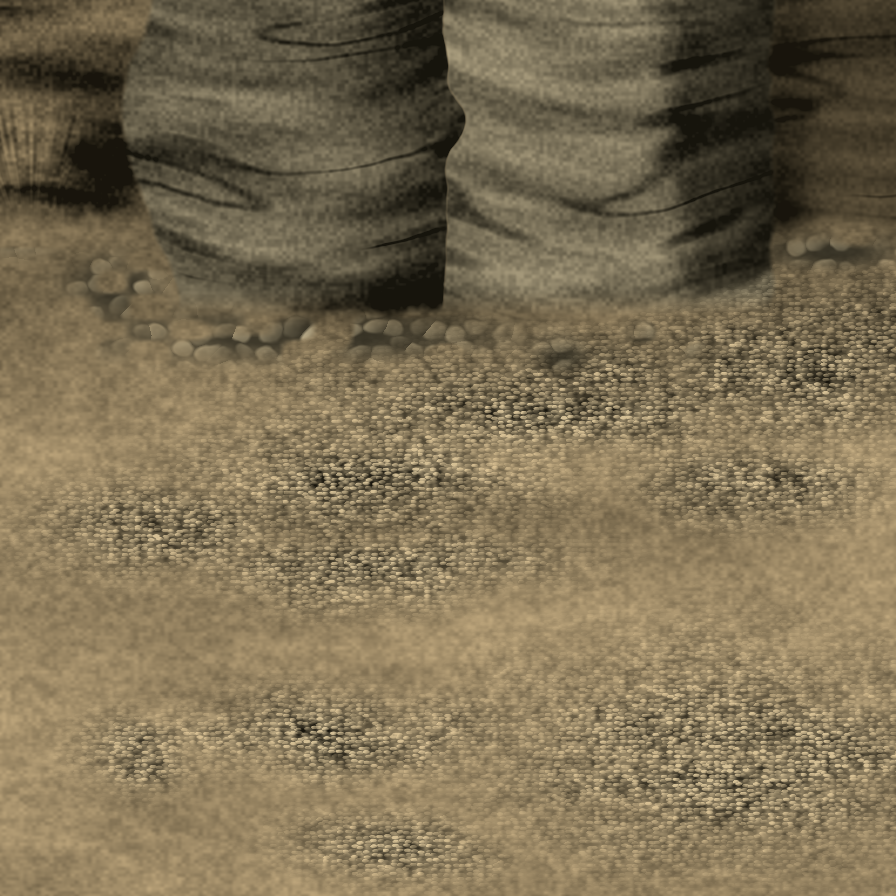
Write a Shadertoy shader that draws this texture.

```glsl
const vec3 SHADE = vec3(0.09, 0.08, 0.05);
const vec3 SUNLIT = vec3(0.76, 0.69, 0.56);
const vec3 WARM_SAND = vec3(1.03, 0.99, 0.91);
const vec3 COOL_ROCK = vec3(0.96, 0.98, 0.97);
const float SAG = 0.035;
const float GRAIN_SCALE = 190.0;
const float RUBBLE_SCALE = 42.0;
const float SAND_TONE = 0.74;

// Gravel beds: centre xy, radii zw
const int BEDS = 10;
const vec4 GRAVEL[BEDS] = vec4[BEDS](
    vec4(0.42, 0.47, 0.17, 0.07), vec4(0.43, 0.37, 0.17, 0.04),
    vec4(0.18, 0.41, 0.12, 0.04), vec4(0.38, 0.18, 0.17, 0.04),
    vec4(0.82, 0.16, 0.22, 0.10), vec4(0.91, 0.59, 0.17, 0.08),
    vec4(0.44, 0.05, 0.09, 0.04), vec4(0.16, 0.16, 0.06, 0.04),
    vec4(0.84, 0.46, 0.12, 0.04), vec4(0.60, 0.55, 0.25, 0.06));

float hash(vec2 p) {
    vec3 q = fract(vec3(p.xyx) * 0.1031);
    q += dot(q, q.yzx + 33.33);
    return fract((q.x + q.y) * q.z);
}

float noise(vec2 p) {
    vec2 i = floor(p), f = fract(p);
    f = f * f * (3.0 - 2.0 * f);
    return mix(mix(hash(i), hash(i + vec2(1, 0)), f.x),
               mix(hash(i + vec2(0, 1)), hash(i + vec2(1, 1)), f.x), f.y);
}

float fbm(vec2 p) {
    float sum = 0.0, amp = 0.5;
    for (int i = 0; i < 5; i++) {
        sum += amp * noise(p);
        p = mat2(1.6, 0.5, -0.5, 1.6) * p + 17.3;
        amp *= 0.5;
    }
    return sum / 0.97;
}

float blob(vec2 p, vec2 centre, vec2 radius) {
    vec2 d = (p - centre) / radius;
    return exp(-dot(d, d));
}

// Rounded stones lit from the upper left; x = tone, y = coverage
vec2 stones(vec2 p) {
    vec2 cell = floor(p), best = vec2(0);
    float nearest = 9.0, id = 0.0;
    for (int y = -1; y <= 1; y++)
    for (int x = -1; x <= 1; x++) {
        vec2 c = cell + vec2(x, y);
        vec2 d = c + 0.2 + 0.6 * vec2(hash(c), hash(c + 71.7)) - p;
        float dist = length(d * vec2(0.85, 1.2));
        if (dist < nearest) { nearest = dist; best = d; id = hash(c + 9.1); }
    }
    float tone = 0.25 + 0.5 * id + 0.6 * dot(best, vec2(0.5, -0.85));
    return vec2(tone, 1.0 - smoothstep(0.34, 0.55, nearest));
}

// Eroded layers that sag around a column; u runs -1 to 1 across it
float strata(vec2 p, float u, float seed) {
    float h = p.y + SAG * (1.0 - u * u) + 0.035 * (fbm(p * vec2(6, 9) + seed) - 0.5);
    float layers = fbm(vec2(p.x * 7.0 + seed, h * 48.0)) - 0.5;
    float edge = noise(vec2(p.x * 5.0 + seed, h * 42.0)) - 0.5;
    float crease = 1.0 - smoothstep(0.0, 0.13, abs(edge));
    float breaks = smoothstep(0.4, 0.65, noise(p * vec2(9, 22) + seed));
    float grit = noise(p * 230.0) - 0.5;
    return 0.65 * layers - 0.32 * crease * breaks + 0.22 * grit;
}

float groundTone(vec2 p, out float gravel) {
    gravel = 0.0;
    vec2 w = p + 0.05 * (vec2(fbm(p * 9.0), fbm(p * 9.0 + 40.0)) - 0.5);
    for (int i = 0; i < BEDS; i++)
        gravel = max(gravel, blob(w, GRAVEL[i].xy, GRAVEL[i].zw));
    gravel *= 0.45 + 0.9 * fbm(p * vec2(14, 32));
    float tone = SAND_TONE + 0.28 * (fbm(p * vec2(5, 12)) - 0.5);
    tone += 0.16 * (fbm(p * vec2(25, 75) + 5.0) - 0.5);
    tone += 0.08 * blob(p, vec2(0.52, 0.28), vec2(0.19, 0.05));
    tone -= 0.20 * smoothstep(0.48, 0.70, p.y);
    float grit = noise(p * vec2(210, 260)) + noise(p * 120.0 + 8.0) - 1.0;
    vec2 grain = stones(p * GRAIN_SCALE * vec2(0.7, 1.0));
    tone += grit * (0.13 + 0.35 * gravel);
    return tone + gravel * (mix(-0.32, grain.x - 0.42, grain.y) - 0.04);
}

void mainImage(out vec4 fragColor, in vec2 fragCoord) {
    vec2 p = fragCoord / iResolution.xy;
    float rough = fbm(p * 28.0) - 0.5;
    float gravel;
    float tone = groundTone(p, gravel);

    // Recessed rock, shadow and dry grass behind the left column
    float back = smoothstep(0.745, 0.775, p.y + 0.05 * rough) * (1.0 - smoothstep(0.14, 0.19, p.x));
    float leftRock = 0.43 + strata(p, 0.0, 31.0);
    leftRock -= 0.42 * blob(p, vec2(0.08, 0.915), vec2(0.11, 0.022));
    leftRock -= 0.45 * blob(p, vec2(0.125, 0.81), vec2(0.05, 0.075));
    float blades = noise(vec2((p.x - 0.035) / (p.y - 0.70) * 32.0, p.y * 14.0)) - 0.5;
    leftRock += (0.08 + 0.55 * blades) * blob(p, vec2(0.03, 0.84), vec2(0.05, 0.05));
    tone = mix(tone, leftRock, back);

    // Dim wall at the far right
    float wall = smoothstep(0.735, 0.765, p.y + 0.04 * rough) * smoothstep(0.83, 0.87, p.x);
    float wallLight = 0.10 + 0.17 * smoothstep(0.87, 0.93, p.x) * (1.0 - 0.4 * smoothstep(0.85, 1.0, p.y));
    tone = mix(tone, wallLight + 0.5 * strata(p, 0.3, 53.0), wall);

    // Edges and feet of the two columns
    float seam = 0.497 + 0.022 * blob(p, vec2(p.x, 0.865), vec2(1, 0.035)) + 0.012 * rough;
    float leftEdge = 0.155 - 0.018 * sin((p.y - 0.79) * 20.0) + 0.035 * smoothstep(0.74, 0.66, p.y) + 0.012 * rough;
    float rightEdge = 0.862 + 0.015 * rough;
    float uL = 2.0 * (p.x - leftEdge) / (seam - leftEdge) - 1.0;
    float uR = 2.0 * (p.x - seam) / (rightEdge - seam) - 1.0;
    float footL = 0.655 + 0.03 * uL * uL - 0.02 * uL + 0.03 * rough;
    float footR = 0.645 + 0.035 * uR * uR + 0.018 * uR + 0.025 * rough;
    float inL = smoothstep(leftEdge - 0.004, leftEdge + 0.005, p.x) * (1.0 - smoothstep(seam - 0.002, seam + 0.002, p.x));
    float inR = smoothstep(seam - 0.002, seam + 0.002, p.x) * (1.0 - smoothstep(rightEdge - 0.004, rightEdge + 0.005, p.x));
    float lightL = 0.40 + 0.11 * smoothstep(-1.0, -0.6, uL) - 0.36 * smoothstep(0.1, 1.0, uL) - 0.08 * smoothstep(0.73, 0.67, p.y);
    float lightR = 0.60 - 0.40 * smoothstep(0.25, 0.55, uR + 0.35 * rough + 0.5 * (p.y - 0.83));
    lightR -= 0.10 * smoothstep(0.6, 1.0, uR);
    lightL += strata(p, uL, 3.0);
    lightR += strata(p, uR, 19.0) * mix(0.6, 1.0, smoothstep(0.8, 0.3, uR));
    tone = mix(tone, lightL, inL * smoothstep(footL - 0.008, footL + 0.012, p.y));
    tone = mix(tone, lightR, inR * smoothstep(footR - 0.008, footR + 0.012, p.y));

    // Contact shadow and loose rubble along the foot
    tone -= 0.32 * blob(p, vec2(0.44, 0.655), vec2(0.09, 0.025));
    tone -= 0.15 * blob(p, vec2(0.87, 0.74), vec2(0.025, 0.04));
    float rubble = blob(p, vec2(0.34, 0.625), vec2(0.21, 0.025)) + blob(p, vec2(0.13, 0.68), vec2(0.045, 0.03));
    rubble += blob(p, vec2(0.75, 0.62), vec2(0.04, 0.025)) + blob(p, vec2(0.93, 0.72), vec2(0.065, 0.018));
    rubble += blob(p, vec2(0.02, 0.74), vec2(0.04, 0.02)) + 0.8 * blob(p, vec2(0.63, 0.60), vec2(0.03, 0.02));
    rubble *= smoothstep(0.35, 0.6, noise(p * vec2(24, 38) + 2.0));
    vec2 rock = stones(p * RUBBLE_SCALE + 0.8 * rough);
    float rockTone = mix(0.16, rock.x + 0.5 * rough + 0.05, rock.y);
    tone = mix(tone, rockTone, clamp(rubble, 0.0, 0.85));

    float rockiness = max(max(inL, inR) * smoothstep(0.64, 0.68, p.y), clamp(rubble, 0.0, 1.0));
    vec3 tint = mix(WARM_SAND, COOL_ROCK, max(rockiness, 0.6 * gravel));
    vec3 colour = mix(SHADE, SUNLIT, clamp(tone, 0.0, 1.12)) * tint;
    fragColor = vec4(colour, 1.0);
}
```
